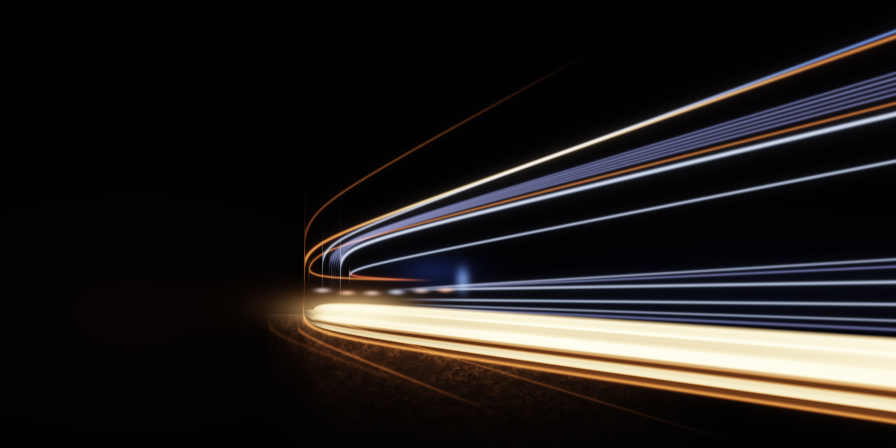
Reproduce this background procedurally as a Shadertoy shader.

```glsl
const vec3 AMBER = vec3(1.0, 0.46, 0.17);
const vec3 CREAM = vec3(1.0, 0.79, 0.48);
const vec3 ICE = vec3(0.72, 0.80, 1.0);
const vec3 VIOLET = vec3(0.34, 0.36, 0.58);
const float KNEE = 0.045;

float hash(vec2 p) {
    vec3 q = fract(vec3(p.xyx) * 0.1031);
    q += dot(q, q.yzx + 33.33);
    return fract((q.x + q.y) * q.z);
}

float noise(vec2 p) {
    vec2 i = floor(p), f = fract(p);
    f = f * f * (3.0 - 2.0 * f);
    return mix(mix(hash(i), hash(i + vec2(1, 0)), f.x),
               mix(hash(i + vec2(0, 1)), hash(i + vec2(1, 1)), f.x), f.y);
}

// Height of a path that leaves its start vertically and straightens to a slope
float pathHeight(float x, vec2 start, float slope, float bend) {
    float d = max(x - start.x, 0.0001);
    return start.y + slope * d + bend * sqrt(d / (d + KNEE));
}

// Soft light line along a path, with a faint halo
float trail(vec2 p, vec2 start, float slope, float bend, float width) {
    float d = max(p.x - start.x, 0.0001);
    float steepness = slope + 0.5 * bend * KNEE / (sqrt(d) * pow(d + KNEE, 1.5));
    float gap = abs(p.y - pathHeight(p.x, start, slope, bend));
    gap /= sqrt(1.0 + steepness * steepness);
    float w = max(width * (0.8 + 0.3 * d), 0.6 / iResolution.y);
    float light = exp(-gap * gap / (w * w)) + 0.07 * exp(-gap / (3.0 * w));
    return light * smoothstep(-0.003, 0.004, p.x - start.x);
}

float glow(vec2 p, vec2 center, vec2 size) {
    vec2 q = (p - center) / size;
    return exp(-dot(q, q));
}

float fadeOut(float x, float from, float to) {
    return 1.0 - smoothstep(from, to, x);
}

vec3 upperTrails(vec2 p) {
    float far = smoothstep(1.2, 1.9, p.x);
    float near = smoothstep(0.72, 1.0, p.x);
    vec3 c = AMBER * 0.38 * trail(p, vec2(0.68, 0.456), 0.54, 0.085, 0.003) * fadeOut(p.x, 0.75, 1.36);
    vec3 warm = mix(mix(AMBER, CREAM * 1.2, near), AMBER * 0.75, far);
    c += warm * 1.3 * trail(p, vec2(0.68, 0.406), 0.347, 0.055, 0.0037);
    c += mix(ICE, vec3(0.32, 0.48, 0.9), far) * trail(p, vec2(0.72, 0.412), 0.363, 0.055, 0.0034);
    // Fan of dim violet lines
    for (int i = 0; i < 5; i++) {
        float t = float(i) / 4.0;
        float strength = 0.45 + 0.5 * hash(vec2(float(i), 7.0));
        c += VIOLET * strength * trail(p, vec2(0.735 + 0.02 * t, 0.405), mix(0.295, 0.262, t), 0.06, 0.003);
    }
    c += AMBER * 0.65 * trail(p, vec2(0.69, 0.395), 0.25, 0.048, 0.003);
    c += ICE * 1.5 * trail(p, vec2(0.76, 0.405), 0.235, 0.05, 0.0042);
    c += ICE * 0.95 * trail(p, vec2(0.78, 0.385), 0.195, 0.018, 0.0032);
    // Lower halves of the hooks
    float hookFade = fadeOut(p.x, 0.8, 0.98);
    c += AMBER * 0.8 * hookFade * trail(p, vec2(0.69, 0.4), -0.01, -0.025, 0.003);
    c += vec3(1.0, 0.3, 0.18) * 0.8 * hookFade * trail(p, vec2(0.78, 0.39), -0.03, -0.012, 0.003);
    return c;
}

vec3 levelTrails(vec2 p) {
    vec2 start = vec2(0.85, 0.352);
    float fade = smoothstep(0.86, 1.08, p.x);
    vec3 c = ICE * 0.65 * trail(p, start, 0.06, 0.0, 0.003);
    c += VIOLET * 0.8 * trail(p, start, 0.046, 0.0, 0.003);
    c += ICE * 0.95 * trail(p, start, 0.016, 0.0, 0.0035);
    c += ICE * 0.85 * trail(p, vec2(0.85, 0.332), -0.01, 0.0, 0.0033);
    c += ICE * 0.6 * trail(p, vec2(0.85, 0.322), -0.033, 0.0, 0.003);
    c += VIOLET * 0.8 * trail(p, vec2(0.85, 0.317), -0.046, 0.0, 0.0035);
    return c * fade;
}

// Broad river of light with streaks running along it
vec3 lightBand(vec2 p, float bottom, float top) {
    float t = (p.y - bottom) / max(top - bottom, 0.01);
    float edge = 0.04 + 0.5 / (iResolution.y * max(top - bottom, 0.01));
    float mask = smoothstep(-edge, edge, t) * (1.0 - smoothstep(1.0 - edge, 1.0 + edge, t));
    mask *= smoothstep(0.675, 0.74, p.x);
    float body = smoothstep(0.34, 0.46, t);
    float lane = smoothstep(0.1, 0.15, t) * (1.0 - smoothstep(0.23, 0.32, t));
    float streak = 0.45 + 0.9 * noise(vec2(t * 22.0, p.x * 0.7));
    float power = 0.3 + streak * (2.6 * body + 1.7 * lane);
    power *= mix(0.8, 1.15, smoothstep(0.75, 1.2, p.x));
    return mix(AMBER, CREAM, clamp(body + lane, 0.0, 1.0)) * power * mask;
}

vec3 road(vec2 p, float bottom) {
    float below = max(bottom - p.y, 0.0);
    float spread = smoothstep(0.57, 0.72, p.x) * fadeOut(p.x, 0.85, 1.65);
    float grain = 0.35 + 0.8 * noise(p * vec2(170.0, 230.0)) * noise(p * vec2(55.0, 90.0) + 4.0);
    float lit = step(p.y, bottom) * exp(-below / 0.06) * spread * grain;
    vec3 c = vec3(0.48, 0.24, 0.11) * lit;
    c += AMBER * 0.38 * fadeOut(p.x, 0.75, 1.15) * trail(p, vec2(0.665, 0.27), -0.39, -0.02, 0.004);
    c += AMBER * 0.28 * fadeOut(p.x, 0.9, 1.7) * trail(p, vec2(0.7, 0.3), -0.3, -0.005, 0.003);
    c += AMBER * 0.1 * fadeOut(p.x, 0.7, 1.0) * trail(p, vec2(0.6, 0.28), -0.35, -0.03, 0.006);
    return c;
}

void mainImage(out vec4 fragColor, in vec2 fragCoord) {
    vec2 p = fragCoord / iResolution.y;
    p.x *= 2.0 * iResolution.y / iResolution.x;
    vec2 bandStart = vec2(0.677, 0.302);
    float bottom = pathHeight(p.x, bandStart, -0.147, -0.05);
    float top = pathHeight(p.x, vec2(0.7, 0.308), -0.068, 0.023);

    // Night haze
    vec3 color = vec3(0.005, 0.003, 0.005);
    color += vec3(0.0, 0.004, 0.025) * glow(p, vec2(1.7, 0.34), vec2(0.6, 0.12));
    color += vec3(0.012, 0.006, 0.0) * glow(p, vec2(0.3, 0.3), vec2(0.4, 0.2));

    color += road(p, bottom) + upperTrails(p) + levelTrails(p);
    color += lightBand(p, bottom, top);
    color += AMBER * 1.1 * trail(p, bandStart, -0.147, -0.05, 0.004);

    // Lamps and glows around the bend
    color += vec3(0.04, 0.07, 0.2) * glow(p, vec2(0.97, 0.395), vec2(0.085, 0.032));
    color += vec3(0.35, 0.48, 0.85) * glow(p, vec2(1.033, 0.375), vec2(0.014, 0.024));
    color += CREAM * 1.1 * glow(p, vec2(0.79, 0.305), vec2(0.11, 0.03));
    color += AMBER * 0.22 * glow(p, vec2(0.76, 0.32), vec2(0.15, 0.04));
    for (int i = 0; i < 6; i++) {
        vec2 lamp = vec2(0.72 + 0.055 * float(i), 0.343 + 0.012 * hash(vec2(float(i), 3.0)));
        color += mix(AMBER, ICE, hash(vec2(float(i), 9.0))) * glow(p, lamp, vec2(0.015, 0.005));
    }
    fragColor = vec4(1.0 - exp(-1.4 * color), 1.0);
}
```
